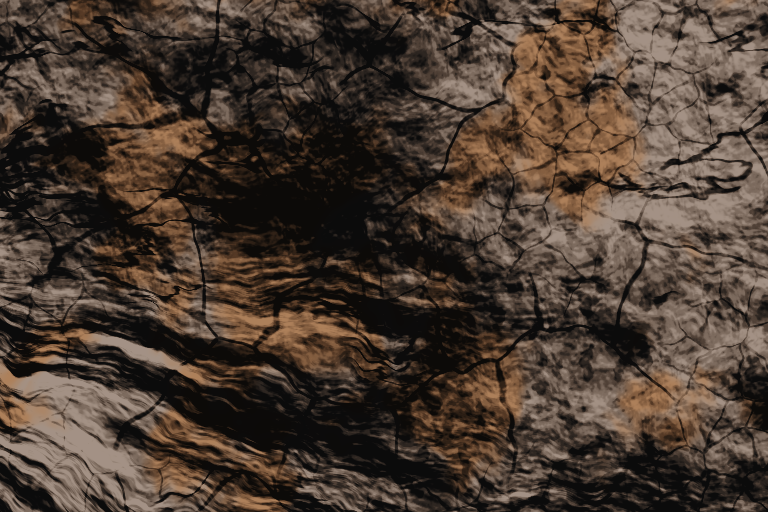
A WebGL 2 fragment shader for this texture:

```glsl
#version 300 es
precision highp float;
// Weathered bark: lit ridges, sweeping fibres, cracked pale plates and deep shadow.
uniform vec2 u_resolution;
out vec4 fragColor;

const vec3 SOOT  = vec3(0.045, 0.044, 0.045);
const vec3 UMBER = vec3(0.18, 0.15, 0.13);
const vec3 BROWN = vec3(0.31, 0.25, 0.21);
const vec3 TAUPE = vec3(0.49, 0.42, 0.37);
const vec3 ASH   = vec3(0.64, 0.57, 0.52);
const vec3 OCHRE_TINT = vec3(1.06, 0.88, 0.68);
const vec2 LIGHT = vec2(0.35, 0.94);

float hash(vec2 cell) {
  vec3 a = fract(cell.xyx * 0.1031);
  a += dot(a, a.yzx + 33.33);
  return fract((a.x + a.y) * a.z);
}

float noise(vec2 p) {
  vec2 i = floor(p), f = fract(p);
  f = f * f * (3.0 - 2.0 * f);
  return mix(mix(hash(i), hash(i + vec2(1, 0)), f.x),
             mix(hash(i + vec2(0, 1)), hash(i + vec2(1, 1)), f.x), f.y);
}

// Fractal noise centred on zero.
float fbm(vec2 p, int octaves) {
  float sum = 0.0, weight = 0.5;
  for (int i = 0; i < octaves; i++) {
    sum += weight * (noise(p) - 0.5);
    p = mat2(1.62, 1.18, -1.18, 1.62) * p + 17.3;
    weight *= 0.55;
  }
  return sum;
}

// Fractal noise that keeps its axes, for stretched fibres.
float fibreNoise(vec2 p) {
  float sum = 0.0, weight = 0.5;
  for (int i = 0; i < 6; i++) {
    sum += weight * (noise(p) - 0.5);
    p = p * 2.03 + 11.7;
    weight *= 0.55;
  }
  return sum;
}

vec2 warp(vec2 p, float scale, float amount) {
  return p + amount * vec2(fbm(p * scale + 3.1, 4), fbm(p * scale + 47.9, 4));
}

// Bends the grain downhill at the lower left and level elsewhere.
vec2 grainSpace(vec2 p) {
  float sweep = 0.46 * exp(-1.5 * p.x) * (1.0 - smoothstep(0.2, 0.7, p.y));
  return vec2(p.x, p.y - sweep);
}

float blob(vec2 p, vec2 centre, vec2 radii) {
  vec2 d = (p - centre) / radii;
  return exp(-dot(d, d));
}

float segmentDistance(vec2 p, vec2 a, vec2 b) {
  vec2 ab = b - a;
  return length(p - a - ab * clamp(dot(p - a, ab) / dot(ab, ab), 0.0, 1.0));
}

float relief(vec2 p) {
  float fibrous = 0.15 + 0.75 * (1.0 - smoothstep(0.25, 0.6, p.y + 0.28 * p.x));
  fibrous = max(fibrous, 0.6 * blob(p, vec2(0.65, 0.4), vec2(0.4, 0.12)));
  vec2 w = warp(p, 5.0, 0.1);
  return mix(fbm(w * 6.0, 6), fibreNoise(grainSpace(w) * vec2(3.5, 12.0)), fibrous);
}

// Distance to the nearest border between irregular plates, in cells.
float plateEdge(vec2 p) {
  vec2 cell = floor(p);
  float nearest = 9.0, second = 9.0;
  for (int y = -1; y <= 1; y++)
    for (int x = -1; x <= 1; x++) {
      vec2 c = cell + vec2(x, y);
      float d = length(c + vec2(hash(c), hash(c + 71.7)) - p);
      second = min(second, max(nearest, d));
      nearest = min(nearest, d);
    }
  return second - nearest;
}

float crack(vec2 p, float scale, float width, float pixel) {
  float d = plateEdge(p * scale) / scale;
  return 1.0 - smoothstep(width * 0.4, width + 1.5 * pixel, d);
}

// Large pale and dark masses.
float masses(vec2 p) {
  float pale = 1.1 * blob(p, vec2(0.96, 0.79), vec2(0.09, 0.13))
    + 1.2 * blob(p, vec2(1.38, 0.58), vec2(0.18, 0.11))
    + 1.2 * blob(p, vec2(1.28, 0.2), vec2(0.3, 0.16))
    + 1.3 * blob(p, vec2(0.15, 0.16), vec2(0.28, 0.18));
  float dark = 1.9 * blob(p, vec2(0.6, 0.64), vec2(0.27, 0.15))
    + 1.2 * blob(p, vec2(0.06, 0.68), vec2(0.17, 0.15))
    + 0.9 * blob(p, vec2(0.97, 0.38), vec2(0.18, 0.12));
  float gully = segmentDistance(p, vec2(0.18, 0.4), vec2(0.85, 0.03));
  return pale - dark - 1.7 * exp(-gully * gully / 0.0035);
}

void main() {
  float pixel = 1.0 / u_resolution.y;
  vec2 p = gl_FragCoord.xy * pixel;
  vec2 bent = warp(p, 4.0, 0.16);

  // Slope lighting and shadows under ledges.
  float height = relief(p);
  float slope = (height - relief(p + LIGHT * 0.006)) * 42.0;
  float ledge = smoothstep(0.04, 0.2, relief(p + LIGHT * 0.035) - height);
  float grain = fbm(p * 75.0, 3) * (1.0 - 0.7 * blob(p, vec2(0.0), vec2(0.4, 0.3)));
  float pores = smoothstep(0.05, 0.17, fbm(p * 34.0 + 9.0, 3)) * smoothstep(-0.05, 0.12, fbm(p * 3.0 + 5.0, 3));

  // Broken cracks and long level fissures.
  float broken = smoothstep(-0.06, 0.08, fbm(p * 3.5 + 21.0, 3));
  float cracks = crack(bent, 4.0, 0.007, pixel) * broken;
  cracks += 0.6 * crack(warp(p, 9.0, 0.06), 13.0, 0.003, pixel) * (1.0 - broken);
  float seam = abs(fibreNoise(grainSpace(bent) * vec2(1.6, 5.0) + 31.0));
  float fissure = (1.0 - smoothstep(0.004, 0.02, seam)) * smoothstep(-0.02, 0.1, fbm(p * 4.0 + 63.0, 3));

  float tone = masses(bent) + 3.6 * fbm(p * 2.6 + 13.0, 5) + 2.6 * height
    + 0.62 * slope + 1.6 * grain - 1.1 * ledge - 0.9 * pores - 1.7 * cracks - 2.0 * fissure;
  float level = 1.0 / (1.0 + exp(-1.45 * (tone + 0.35)));

  vec3 colour = mix(SOOT, UMBER, smoothstep(0.14, 0.42, level));
  colour = mix(colour, BROWN, smoothstep(0.42, 0.6, level));
  colour = mix(colour, TAUPE, smoothstep(0.6, 0.82, level));
  colour = mix(colour, ASH, smoothstep(0.82, 0.97, level));

  // Ochre stains, strongest along the middle.
  float stain = fbm(bent * 4.5 + 81.0, 5) + 0.12 * blob(p, vec2(0.95, 0.45), vec2(0.5, 0.16));
  colour *= mix(vec3(1.0), OCHRE_TINT, smoothstep(0.03, 0.17, stain));
  fragColor = vec4(colour, 1.0);
}
```
